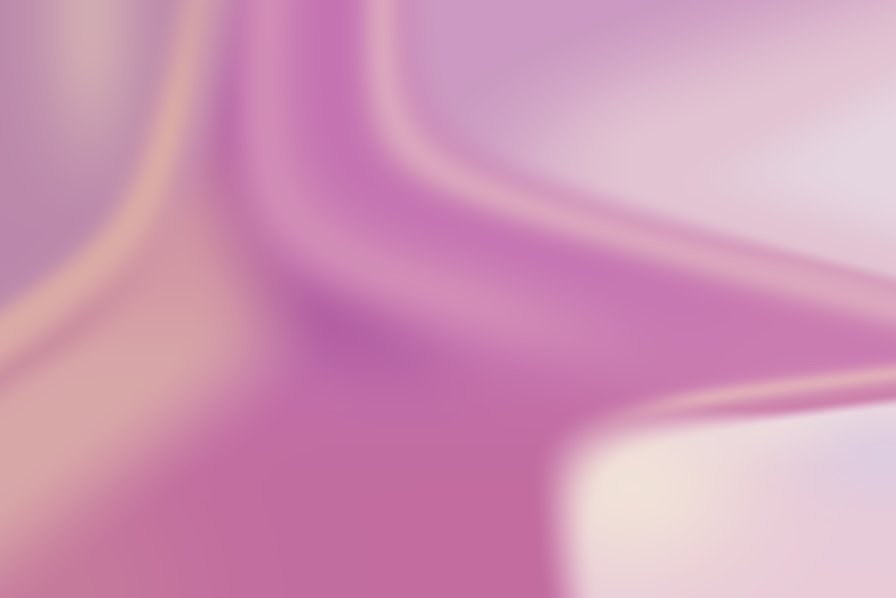
A Shadertoy shader for this background:

```glsl
// Soft folds of magenta, rose and cream silk sweeping around smooth bends.
#define MAGENTA vec3(0.770, 0.450, 0.695)
#define DEEP    vec3(0.700, 0.370, 0.635)
#define ROSE    vec3(0.760, 0.425, 0.625)
#define PINK    vec3(0.825, 0.555, 0.715)
#define MAUVE   vec3(0.795, 0.600, 0.755)
#define DUSK    vec3(0.735, 0.535, 0.670)
#define PEACH   vec3(0.845, 0.650, 0.655)
#define BLUSH   vec3(0.870, 0.680, 0.750)
#define PALE    vec3(0.885, 0.765, 0.820)
#define MIST    vec3(0.895, 0.835, 0.880)
#define CREAM   vec3(0.945, 0.885, 0.845)

// Bell-shaped falloff around zero
float glow(float d, float width) {
    return exp(-d * d / (width * width));
}

// Signed field of a rounded corner: positive on the side both normals face
float bend(vec2 p, vec2 corner, vec2 n1, vec2 n2, float roundness) {
    float a = dot(p - corner, normalize(n1));
    float b = dot(p - corner, normalize(n2));
    return 0.5 * (a + b - length(vec2(a - b, roundness)));
}

// Central folds, with the shadow under the inner one
vec3 centralFolds(vec2 p, float inner) {
    vec3 col = mix(ROSE, MAGENTA, smoothstep(0.15, 0.55, p.y));
    col = mix(col, vec3(0.79, 0.48, 0.69), smoothstep(0.9, 1.4, p.x));
    float shadow = glow(inner + 0.10, 0.085) * (1.0 - smoothstep(0.55, 0.85, p.x));
    col = mix(col, DEEP, shadow * (1.0 - 0.4 * smoothstep(0.8, 1.0, p.y)));
    float fade = 1.0 - 0.8 * smoothstep(0.75, 1.2, p.x);
    return mix(col, PINK, 0.95 * fade * glow(inner, 0.025 + 0.05 * p.x));
}

// Peach hollow, golden ridge and dusky corner on the left
vec3 leftFolds(vec3 col, vec2 p) {
    float ridge = bend(p, vec2(0.27, 0.587), vec2(-1.0, 0.17), vec2(-0.6, 1.0), 0.117);
    float hollow = bend(p, vec2(0.52, 0.42), vec2(-1.0, -0.5), vec2(-0.74, 1.0), 0.10);
    col = mix(col, vec3(0.78, 0.50, 0.60), 0.7 * glow(length(p - vec2(0.08, 0.0)), 0.25));
    vec3 peach = mix(PEACH, vec3(0.82, 0.59, 0.64), smoothstep(0.35, 0.6, p.y));
    col = mix(col, peach, smoothstep(-0.08, 0.11, hollow));
    col = mix(col, vec3(0.77, 0.55, 0.69),
              smoothstep(-0.11, -0.03, ridge) * smoothstep(0.55, 0.8, p.y));
    col = mix(col, vec3(0.78, 0.53, 0.62),
              0.7 * glow(ridge + 0.06, 0.03) * (1.0 - smoothstep(0.1, 0.32, p.x)));

    vec3 dusk = mix(DUSK, vec3(0.82, 0.67, 0.70),
                    glow(p.x - 0.15, 0.085) * smoothstep(0.6, 0.95, p.y));
    col = mix(col, dusk, smoothstep(-0.01, 0.05, ridge));
    return mix(col, vec3(0.855, 0.67, 0.65),
               glow(ridge, 0.033) * (1.0 - 0.35 * smoothstep(0.75, 1.0, p.y)));
}

// Mauve to misty sheet at the upper right, bordered by a blush ridge
vec3 upperSheet(vec3 col, vec2 p) {
    float ridge = bend(p, vec2(0.585, 0.704), vec2(1.0, -0.1), vec2(0.25, 1.0), 0.173);
    float right = smoothstep(0.9, 1.4, p.x);
    float diagonal = 0.35 * (p.x - 1.0) - (p.y - 0.9);
    vec3 sheet = mix(MAUVE, PALE,
                     smoothstep(-0.08, 0.17, diagonal) * smoothstep(0.68, 1.08, p.x));
    float mist = bend(p, vec2(1.10, 0.69), vec2(0.5, -1.0), vec2(0.27, 1.0), 0.07);
    sheet = mix(sheet, MIST, smoothstep(-0.03, 0.08, mist));

    float edge = mix(0.035, 0.047, right);
    float soft = mix(0.045, 0.014, right);
    vec3 border = mix(MAGENTA, vec3(0.83, 0.60, 0.73), right * smoothstep(-0.03, 0.03, ridge));
    col = mix(col, border, smoothstep(-0.03, 0.02, ridge));
    col = mix(col, sheet, smoothstep(edge - soft, edge + soft, ridge));
    return mix(col, BLUSH, 0.85 * glow(ridge, 0.034));
}

// Cream sheet at the lower right, with a thin ridge above it
vec3 lowerSheet(vec3 col, vec2 p) {
    float rim = bend(p, vec2(0.855, 0.32), vec2(1.0, 0.2), vec2(0.1, -1.0), 0.155);
    float right = smoothstep(0.95, 1.35, p.x);
    vec3 sheet = mix(vec3(0.91, 0.795, 0.845), CREAM,
                     glow(length((p - vec2(1.06, 0.19)) * vec2(0.8, 1.0)), 0.15));
    sheet = mix(sheet, vec3(0.93, 0.87, 0.87), 0.8 * right * glow(rim - 0.06, 0.05));
    sheet = mix(sheet, vec3(0.86, 0.80, 0.885),
                0.8 * glow(length((p - vec2(1.48, 0.235)) * vec2(0.6, 1.0)), 0.08));

    float edge = mix(0.015, 0.045, right);
    float soft = mix(0.045, 0.012, right);
    col = mix(col, vec3(0.80, 0.51, 0.67), right * glow(rim - 0.03, 0.02));
    col = mix(col, sheet, smoothstep(edge - soft, edge + soft, rim));
    return mix(col, vec3(0.885, 0.70, 0.725),
               0.9 * glow(rim, 0.017) * smoothstep(0.95, 1.2, p.x));
}

void mainImage(out vec4 fragColor, in vec2 fragCoord) {
    // Canvas units: height 1, width 1.5
    vec2 p = fragCoord / iResolution.xy * vec2(1.5, 1.0);
    float inner = bend(p, vec2(0.385, 0.574), vec2(1.0, -0.1), vec2(0.25, 1.0), 0.19);

    vec3 col = centralFolds(p, inner);
    col = leftFolds(col, p);
    col = upperSheet(col, p);
    col = lowerSheet(col, p);
    fragColor = vec4(col, 1.0);
}
```
